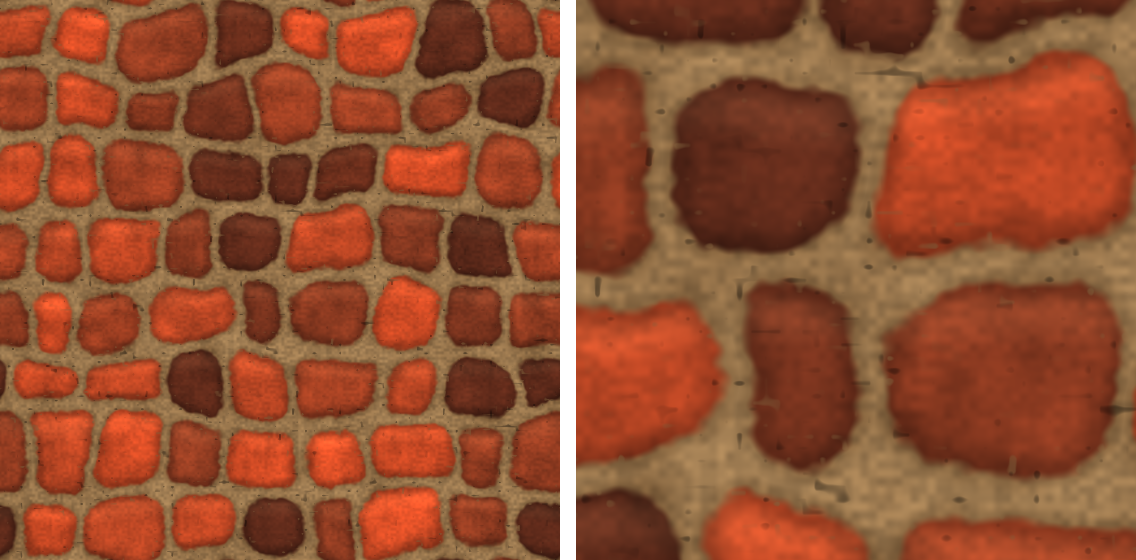
Left: the whole. Right: its middle third, enlarged.
A three.js fragment shader for this texture:

```glsl
varying vec2 vUv;

const float GRID = 8.0;
const vec3 DARK_STONE = vec3(0.36, 0.16, 0.10);
const vec3 MID_STONE = vec3(0.57, 0.235, 0.13);
const vec3 BRIGHT_STONE = vec3(0.79, 0.285, 0.14);
const vec3 PALE_MORTAR = vec3(0.64, 0.50, 0.33);
const vec3 DEEP_MORTAR = vec3(0.49, 0.365, 0.225);

float hash(vec2 p) {
  return fract(sin(dot(p, vec2(127.1, 311.7))) * 43758.5453);
}

vec2 wrap(vec2 cell, float period) {
  return floor(mod(cell + 0.5, period));
}

// Value noise that repeats after a whole number of cells
float noise(vec2 p, float period, float seed) {
  vec2 i = floor(p);
  vec2 f = fract(p);
  f = f * f * (3.0 - 2.0 * f);
  float a = hash(wrap(i, period) + seed);
  float b = hash(wrap(i + vec2(1.0, 0.0), period) + seed);
  float c = hash(wrap(i + vec2(0.0, 1.0), period) + seed);
  float d = hash(wrap(i + vec2(1.0, 1.0), period) + seed);
  return mix(mix(a, b, f.x), mix(c, d, f.x), f.y);
}

float fbm(vec2 uv, float period, float seed) {
  float sum = 0.0;
  float amp = 0.5;
  for (int k = 0; k < 4; k++) {
    sum += amp * noise(uv * period, period, seed);
    period *= 2.0;
    amp *= 0.5;
  }
  return sum / 0.9375;
}

// Wavy course line below a row
float rowLine(float row, float x) {
  float fine = noise(vec2(x, row), GRID, 13.0) - 0.5;
  float broad = noise(vec2(x * 0.5, row), GRID * 0.5, 29.0) - 0.5;
  return row + 0.32 * fine + 0.3 * broad;
}

// Slanted joint at the left of a stone
float jointLine(vec2 cell, float y) {
  vec2 id = wrap(cell, GRID);
  float shift = hash(id + 41.0) - 0.5;
  float slant = hash(id + 59.0) - 0.5;
  return cell.x + 0.42 * shift + 0.36 * slant * (y - cell.y - 0.5);
}

// Rounded stone: distance, height within the stone, tone
vec3 stone(vec2 p, vec2 cell, float offset) {
  vec2 id = wrap(cell, GRID);
  float x = p.x - offset;
  float left = jointLine(cell, p.y);
  float right = jointLine(cell + vec2(1.0, 0.0), p.y);
  float low = rowLine(cell.y, p.x);
  float high = rowLine(cell.y + 1.0, p.x);
  vec2 gap = vec2(0.045, 0.065) + 0.04 * hash(id + 73.0);
  vec2 halfSize = max(0.5 * vec2(right - left, high - low) - gap, 0.1);
  vec2 local = vec2(x, p.y) - 0.5 * vec2(left + right, low + high);
  float radius = min(halfSize.x, halfSize.y) * mix(0.45, 0.85, hash(id + 97.0));
  vec2 q = abs(local) - halfSize + radius;
  float dist = length(max(q, 0.0)) + min(max(q.x, q.y), 0.0) - radius;
  return vec3(dist, local.y / halfSize.y, hash(id + 113.0));
}

// Nearest stone among the neighbouring cells
vec3 nearestStone(vec2 p) {
  vec3 best = vec3(10.0, 0.0, 0.0);
  for (int j = -1; j <= 1; j++) {
    float row = floor(p.y) + float(j);
    float offset = hash(vec2(wrap(vec2(row), GRID).y, 7.0));
    for (int i = -1; i <= 1; i++) {
      vec2 cell = vec2(floor(p.x - offset) + float(i), row);
      vec3 s = stone(p, cell, offset);
      if (s.x < best.x) best = s;
    }
  }
  return best;
}

vec3 stoneColor(vec3 s, float mottle, float grain) {
  vec3 col = mix(DARK_STONE, MID_STONE, smoothstep(0.05, 0.5, s.z));
  col = mix(col, BRIGHT_STONE, smoothstep(0.5, 0.9, s.z));
  float band = smoothstep(0.2, 0.65, s.y) * (1.0 - smoothstep(0.75, 1.0, s.y));
  float shade = mix(0.8, 1.04, smoothstep(0.0, 0.16, -s.x));
  shade *= 1.0 + 0.1 * band - 0.13 * smoothstep(0.4, 1.0, -s.y);
  shade *= 1.0 + 0.5 * (mottle - 0.5) + 0.16 * (grain - 0.5);
  return col * shade + vec3(0.01, 0.025, 0.02) * band;
}

vec3 mortarColor(float dist, float mottle, float grain) {
  float tone = smoothstep(0.0, 0.1, dist) * 0.55 + 1.1 * (mottle - 0.3);
  vec3 col = mix(DEEP_MORTAR, PALE_MORTAR, clamp(tone, 0.0, 1.0));
  return col * (1.0 + 0.24 * (grain - 0.5));
}

void main() {
  float mottle = fbm(vUv, 24.0, 151.0);
  float grain = noise(vUv * 200.0, 200.0, 173.0);
  vec2 warp = vec2(fbm(vUv, 14.0, 191.0), fbm(vUv, 14.0, 211.0)) - 0.5;
  vec3 s = nearestStone(vUv * GRID + 0.2 * warp);
  s.x += 0.035 * (noise(vUv * 120.0, 120.0, 229.0) - 0.5);

  vec3 brick = stoneColor(s, mottle, grain);
  vec3 mortar = mortarColor(s.x, mottle, grain);

  // Sandy flecks and dark pits gather near the rims
  float rim = smoothstep(-0.18, -0.02, s.x);
  float fleck = smoothstep(0.8, 0.95, noise(vUv * 150.0, 150.0, 251.0));
  float pit = smoothstep(0.84, 0.97, noise(vUv * 130.0, 130.0, 271.0));
  brick = mix(brick, DEEP_MORTAR, fleck * (0.06 + 0.5 * rim));

  vec3 col = mix(brick, mortar, smoothstep(-0.03, 0.03, s.x));
  col *= 1.0 - pit * (0.1 + 0.25 * rim);
  gl_FragColor = vec4(col, 1.0);
}
```
